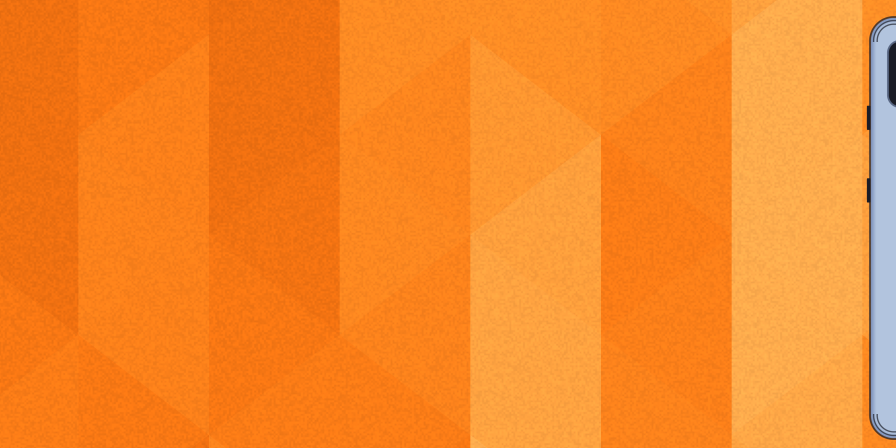
Reproduce this background procedurally as a Shadertoy shader.

```glsl
// Triangle grid, in canvas heights
const float COLUMN_WIDTH = 0.2917;
const float HALF_EDGE = 0.2233;
const vec2 GRID_ORIGIN = vec2(-0.1172, -0.194);
const int COLUMNS = 8;
const float LEVELS = 6.0;
const float TILE_VARIATION = 0.10;
const float GRAIN_CELLS = 230.0;
const float GRAIN_STRENGTH = 0.05;
const int SAMPLES = 3;

const vec3 BURNT = vec3(0.89, 0.40, 0.05);
const vec3 ORANGE = vec3(0.98, 0.475, 0.08);
const vec3 AMBER = vec3(1.00, 0.56, 0.15);
const vec3 APRICOT = vec3(1.00, 0.71, 0.35);

// Shade of each column at bottom, middle and top
const vec3 COLUMN_SHADE[COLUMNS] = vec3[COLUMNS](
    vec3(0.42, 0.18, 0.12), vec3(0.20, 0.50, 0.25),
    vec3(0.50, 0.20, 0.12), vec3(0.30, 0.53, 0.62),
    vec3(0.88, 0.80, 0.60), vec3(0.50, 0.38, 0.64),
    vec3(0.86, 0.97, 0.82), vec3(0.50, 0.85, 0.55));

// Handset, placed from the right edge
const vec2 BODY_CENTER = vec2(0.18, 0.491);
const vec2 BODY_HALF = vec2(0.24, 0.473);
const float BODY_RADIUS = 0.055;
const vec2 CAMERA_CENTER = vec2(0.084, 0.835);
const vec2 CAMERA_HALF = vec2(0.10, 0.072);
const float BUTTON_X = -0.061;
const vec3 BODY_BLUE = vec3(0.70, 0.77, 0.87);
const vec3 RIM_BLUE = vec3(0.50, 0.58, 0.74);
const vec3 INK = vec3(0.10, 0.11, 0.15);

float hash(vec2 p) {
    vec3 q = fract(vec3(p.xyx) * 0.1031);
    q += dot(q, q.yzx + 33.33);
    return fract((q.x + q.y) * q.z);
}

float valueNoise(vec2 p) {
    vec2 i = floor(p), f = fract(p);
    f = f * f * (3.0 - 2.0 * f);
    return mix(mix(hash(i), hash(i + vec2(1, 0)), f.x),
               mix(hash(i + vec2(0, 1)), hash(i + vec2(1, 1)), f.x), f.y);
}

float roundedBox(vec2 p, vec2 halfSize, float radius) {
    vec2 q = abs(p) - halfSize + radius;
    return length(max(q, 0.0)) + min(max(q.x, q.y), 0.0) - radius;
}

float coverage(float d) {
    float pixel = 1.0 / iResolution.y;
    return 1.0 - smoothstep(-0.7 * pixel, 0.7 * pixel, d);
}

// Column and apex level of the triangle holding p
vec2 triangleId(vec2 p) {
    vec2 g = (p - GRID_ORIGIN) / vec2(COLUMN_WIDTH, HALF_EDGE);
    vec2 id = floor(g), f = fract(g);
    float apexLeft = mod(id.x + id.y, 2.0);
    float diagonal = mix(1.0 - f.x, f.x, apexLeft);
    id.y += step(diagonal, f.y);
    return id;
}

vec3 orangeRamp(float shade) {
    float s = clamp(shade, 0.0, 1.0) * 3.0;
    vec3 c = mix(BURNT, ORANGE, clamp(s, 0.0, 1.0));
    c = mix(c, AMBER, clamp(s - 1.0, 0.0, 1.0));
    return mix(c, APRICOT, clamp(s - 2.0, 0.0, 1.0));
}

vec3 tileColor(vec2 p) {
    vec2 id = triangleId(p);
    vec3 profile = COLUMN_SHADE[clamp(int(id.x), 0, COLUMNS - 1)];
    float h = 2.0 * id.y / LEVELS;
    float shade = mix(profile.x, profile.y, clamp(h, 0.0, 1.0));
    shade = mix(shade, profile.z, clamp(h - 1.0, 0.0, 1.0));
    return orangeRamp(shade + TILE_VARIATION * (hash(id + 17.0) - 0.5));
}

vec3 drawHandset(vec3 color, vec2 p) {
    // Side buttons
    for (int i = 0; i < 2; i++) {
        vec2 center = vec2(BUTTON_X, 0.737 - 0.162 * float(i));
        color = mix(color, INK, coverage(roundedBox(p - center, vec2(0.004, 0.027), 0.002)));
    }
    // Body with dark outline and shaded rim
    vec2 q = p - BODY_CENTER;
    float d = roundedBox(q, BODY_HALF, BODY_RADIUS);
    color = mix(color, INK, 0.75 * coverage(d));
    vec3 body = mix(RIM_BLUE, BODY_BLUE, smoothstep(0.003, 0.018, -d));
    color = mix(color, body, coverage(d + 0.004));
    // Double corner trim
    float corner = step(0.415, abs(q.y));
    for (int i = 0; i < 2; i++) {
        float trim = abs(d + 0.010 + 0.008 * float(i)) - 0.0015;
        color = mix(color, INK, 0.7 * corner * coverage(trim));
    }
    // Camera window
    float camera = roundedBox(p - CAMERA_CENTER, CAMERA_HALF, 0.025);
    color = mix(color, RIM_BLUE * 0.7, coverage(camera - 0.004));
    return mix(color, INK, coverage(camera));
}

void mainImage(out vec4 fragColor, in vec2 fragCoord) {
    vec2 p = fragCoord / iResolution.y;
    // Supersampled triangles
    vec3 color = vec3(0.0);
    for (int i = 0; i < SAMPLES * SAMPLES; i++) {
        vec2 offset = (vec2(i % SAMPLES, i / SAMPLES) + 0.5) / float(SAMPLES) - 0.5;
        color += tileColor(p + offset / iResolution.y);
    }
    color /= float(SAMPLES * SAMPLES);
    // Paper grain
    color *= 1.0 + GRAIN_STRENGTH * (valueNoise(p * GRAIN_CELLS) - 0.5) * 2.0;
    float aspect = iResolution.x / iResolution.y;
    color = drawHandset(color, p - vec2(aspect, 0.0));
    fragColor = vec4(clamp(color, 0.0, 1.0), 1.0);
}
```
